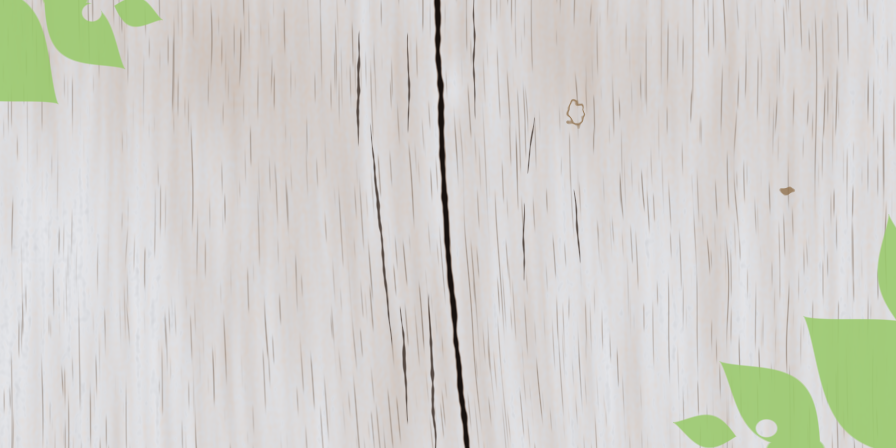
Give the GLSL for this texture, as a Shadertoy shader.

```glsl
const float PI = 3.14159265;

vec2 hash2(vec2 p) {
    vec3 q = fract(p.xyx * vec3(0.1031, 0.1030, 0.0973));
    q += dot(q, q.yzx + 33.33);
    return fract((q.xx + q.yz) * q.zy);
}

float gradientNoise(vec2 p) {
    vec2 i = floor(p), f = fract(p);
    vec2 u = f * f * (3.0 - 2.0 * f);
    vec2 e = vec2(0.0, 1.0);
    float a = dot(hash2(i) * 2.0 - 1.0, f);
    float b = dot(hash2(i + e.yx) * 2.0 - 1.0, f - e.yx);
    float c = dot(hash2(i + e.xy) * 2.0 - 1.0, f - e.xy);
    float d = dot(hash2(i + e.yy) * 2.0 - 1.0, f - e.yy);
    return mix(mix(a, b, u.x), mix(c, d, u.x), u.y);
}

float glow(vec2 p, vec2 centre, vec2 radius) {
    vec2 q = (p - centre) / radius;
    return exp(-dot(q, q));
}

float cover(float d, float aa) {
    return smoothstep(aa, -aa, d);
}

float ellipse(vec2 p, vec2 centre, vec2 radius) {
    return (length((p - centre) / radius) - 1.0) * min(radius.x, radius.y);
}

// Pointed leaf along tip -> base, with separate left and right widths
float leaf(vec2 p, vec2 tip, vec2 base, vec2 widths) {
    float len = length(base - tip);
    vec2 axis = (base - tip) / len;
    vec2 q = p - tip;
    float s = dot(q, axis) / len;
    float v = dot(q, vec2(-axis.y, axis.x));
    float w = v > 0.0 ? widths.x : widths.y;
    float d = abs(v) - w * sin(PI * pow(clamp(s, 0.0, 1.0), 1.2));
    return max(d * 0.8, max(-s, s - 1.0) * len);
}

// Thin split tapering towards both ends
float split(vec2 p, vec2 top, vec2 bottom, float width, float aa) {
    float t = (top.y - p.y) / (top.y - bottom.y);
    float taper = sin(PI * clamp(t, 0.0, 1.0));
    float x = mix(top.x, bottom.x, t) + 0.006 * gradientNoise(vec2(top.x * 40.0, p.y * 14.0));
    float w = width * taper * (0.9 + 1.3 * gradientNoise(vec2(top.x * 70.0, p.y * 45.0)));
    return cover(abs(p.x - x) - w, aa) * smoothstep(0.0, 0.15, taper);
}

// Broken dark fibres, one per column
float fibres(vec2 p, float columns, float threshold, float aa) {
    float x = p.x * columns + 0.5 * gradientNoise(vec2(p.x * 3.0, p.y * 4.0));
    float id = floor(x);
    vec2 rnd = hash2(vec2(id, columns));
    float dist = abs(fract(x) - mix(0.25, 0.75, rnd.x)) / columns;
    float dash = gradientNoise(vec2(id * 7.31, p.y * mix(4.0, 11.0, rnd.y) + rnd.x * 50.0));
    return cover(dist - 0.0012, aa) * smoothstep(threshold, threshold + 0.25, dash);
}

float warmth(vec2 p) {
    float w = 0.24;
    w += 0.50 * glow(p, vec2(0.40, 0.88), vec2(0.27, 0.22));
    w += 0.25 * glow(p, vec2(0.70, 0.75), vec2(0.20, 0.40));
    w += 0.25 * glow(p, vec2(0.93, 0.18), vec2(0.14, 0.40));
    w += 0.28 * glow(p, vec2(1.28, 0.88), vec2(0.26, 0.28));
    w += 0.22 * glow(p, vec2(1.68, 0.80), vec2(0.20, 0.35));
    w -= 0.20 * glow(p, vec2(0.10, 0.40), vec2(0.25, 0.35));
    w -= 0.50 * glow(p, vec2(1.016, 0.805), vec2(0.03, 0.07));
    return w;
}

vec3 wood(vec2 p, float aa) {
    float bend = 0.065 * pow(max(1.0 - p.y, 0.0), 1.7);
    vec2 g = vec2(p.x - bend * glow(p, vec2(1.0, 0.5), vec2(0.45, 3.0)), p.y);
    float streak = gradientNoise(g * vec2(14.0, 1.5)) + 0.8 * gradientNoise(g * vec2(45.0, 3.0));
    float grain = gradientNoise(g * vec2(120.0, 12.0));
    float speck = gradientNoise(p * vec2(110.0, 75.0));
    float warm = warmth(p) + 0.45 * streak + 0.5 * grain + 0.45 * speck;
    vec3 col = mix(vec3(0.885, 0.89, 0.905), vec3(0.79, 0.745, 0.715), clamp(warm, 0.0, 1.2));
    col += 0.06 * grain + 0.05 * speck;

    vec3 brown = vec3(0.50, 0.43, 0.37);
    for (int i = 0; i < 3; i++) {
        float k = float(i);
        col = mix(col, brown, (0.6 - 0.1 * k) * fibres(g, 27.0 + 31.0 * k, 0.12, aa));
    }

    // Small knots
    float rough = 0.012 * gradientNoise(p * 70.0);
    float ring = abs(ellipse(p, vec2(1.286, 0.747), vec2(0.018, 0.026)) + rough) - 0.002;
    float chip = ellipse(p, vec2(1.757, 0.572), vec2(0.014, 0.009)) + rough;
    col = mix(col, vec3(0.55, 0.42, 0.27), 0.75 * max(cover(ring, aa), cover(chip, aa)));

    // Secondary splits: top point, bottom point
    vec4 splits[9] = vec4[9](
        vec4(0.802, 0.935, 0.799, 0.67), vec4(0.826, 0.73, 0.875, 0.22),
        vec4(0.893, 0.32, 0.911, 0.05), vec4(0.958, 0.35, 0.974, -0.05),
        vec4(0.911, 0.93, 0.911, 0.70), vec4(1.057, 1.03, 1.060, 0.73),
        vec4(1.169, 0.55, 1.169, 0.37), vec4(1.281, 0.58, 1.294, 0.41),
        vec4(1.193, 0.74, 1.177, 0.61));
    for (int i = 0; i < 9; i++) {
        float w = i < 4 ? 0.0032 : 0.0018;
        col = mix(col, vec3(0.24, 0.19, 0.16), 0.85 * split(p, splits[i].xy, splits[i].zw, w, aa));
    }

    // Main crack with a brown rim
    float d = abs(p.x - 0.977 - bend - 0.005 * gradientNoise(vec2(3.7, p.y * 12.0)));
    d -= 0.0048 + 0.004 * gradientNoise(vec2(8.3, p.y * 40.0));
    col = mix(col, vec3(0.48, 0.38, 0.31), 0.6 * cover(d - 0.002, aa));
    return mix(col, vec3(0.09, 0.065, 0.055), cover(d, aa));
}

float foliage(vec2 p) {
    // Tip, base
    vec4 spines[7] = vec4[7](
        vec4(0.130, 0.768, -0.128, 1.026), vec4(0.279, 0.846, 0.099, 0.997),
        vec4(0.362, 0.956, 0.255, 0.987), vec4(1.794, 0.294, 2.107, -0.018),
        vec4(1.607, 0.193, 1.831, 0.005), vec4(1.503, 0.057, 1.643, 0.026),
        vec4(1.984, 0.521, 2.010, 0.273));
    vec2 widths[7] = vec2[7](vec2(0.148, 0.109), vec2(0.065), vec2(0.033), vec2(0.18, 0.115),
        vec2(0.081, 0.073), vec2(0.034, 0.039), vec2(0.052, 0.039));
    float d = 1e3;
    for (int i = 0; i < 7; i++) d = min(d, leaf(p, spines[i].xy, spines[i].zw, widths[i]));
    // Curled stems and the notches beside them
    d = min(d, ellipse(p, vec2(0.146, 1.003), vec2(0.050, 0.029)));
    d = min(d, ellipse(p, vec2(1.776, -0.005), vec2(0.065, 0.036)));
    d = max(d, -ellipse(p, vec2(0.205, 0.972), vec2(0.022, 0.020)));
    return max(d, -ellipse(p, vec2(1.711, 0.044), vec2(0.024, 0.020)));
}

void mainImage(out vec4 fragColor, in vec2 fragCoord) {
    vec2 p = fragCoord / iResolution.y;
    float aa = 1.0 / iResolution.y;
    vec3 col = wood(p, aa);
    vec3 green = mix(col, vec3(0.605, 0.79, 0.425), 0.88);
    fragColor = vec4(mix(col, green, cover(foliage(p), aa)), 1.0);
}
```
